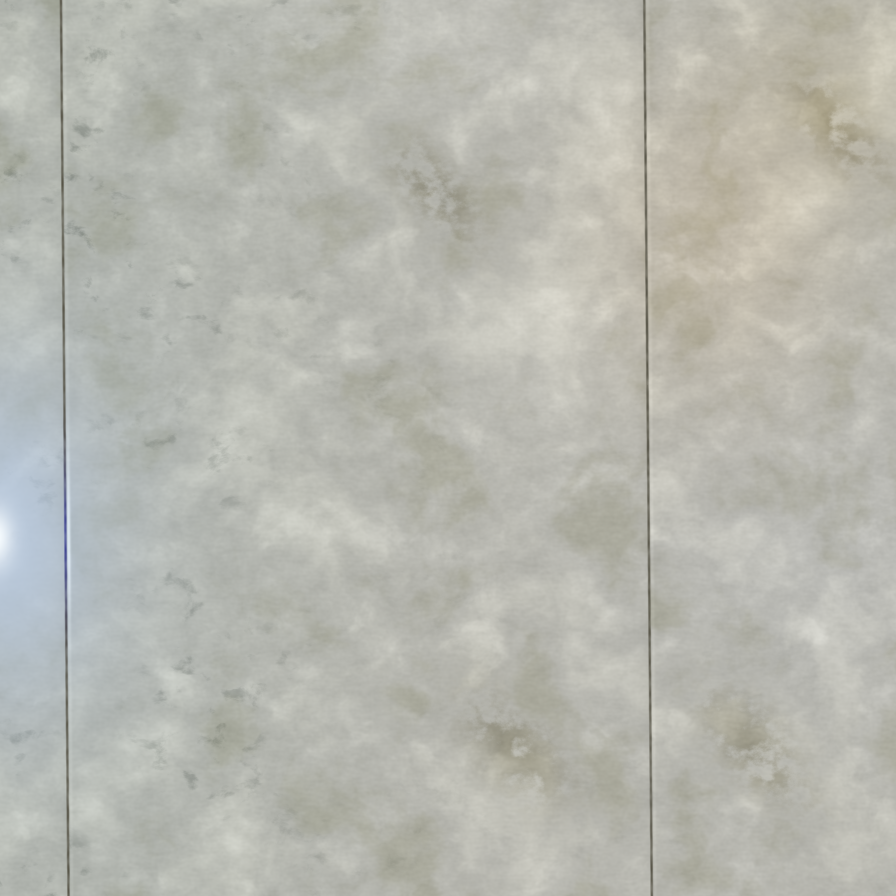
A three.js fragment shader for this texture:

```glsl
varying vec2 vUv;

#define PANEL_WIDTH 0.651
#define SEAM_X 0.0765
#define SEAM_LEAN 0.0085
#define SEAM_HALF 0.0013
#define SEAM_SOFT 0.0011
#define CLOUD_SCALE 5.5
#define FLECK_AMOUNT 0.14
#define STAIN_AMOUNT 0.19
#define GRAIN_AMOUNT 0.017
#define GLOW_CENTER vec2(-0.005, 0.40)

const vec3 STONE = vec3(0.714, 0.713, 0.685);
const vec3 PALE_STONE = vec3(0.766, 0.764, 0.729);
const vec3 DARK_STONE = vec3(0.674, 0.672, 0.620);
const vec3 SEAM_COLOR = vec3(0.35, 0.34, 0.29);
const vec3 SEAM_BLUE = vec3(0.25, 0.27, 0.58);
const vec3 GLOW_BLUE = vec3(0.73, 0.81, 0.92);

vec2 gradientAt(vec2 cell) {
  vec3 h = fract(vec3(cell.xyx) * vec3(0.1031, 0.1030, 0.0973));
  h += dot(h, h.yzx + 33.33);
  float angle = 6.2832 * fract((h.x + h.y) * h.z);
  return vec2(cos(angle), sin(angle));
}

float gradientNoise(vec2 p) {
  vec2 i = floor(p);
  vec2 f = p - i;
  vec2 u = f * f * f * (f * (f * 6.0 - 15.0) + 10.0);
  vec2 e = vec2(1.0, 0.0);
  float low = mix(dot(gradientAt(i), f), dot(gradientAt(i + e), f - e), u.x);
  float high = mix(dot(gradientAt(i + e.yx), f - e.yx),
                   dot(gradientAt(i + 1.0), f - 1.0), u.x);
  return mix(low, high, u.y);
}

float fbm(vec2 p) {
  float sum = 0.0;
  float amplitude = 0.6;
  for (int i = 0; i < 5; i++) {
    sum += amplitude * gradientNoise(p);
    p = mat2(1.6, 1.2, -1.2, 1.6) * p + 17.3;
    amplitude *= 0.56;
  }
  return sum;
}

float spot(vec2 p, vec2 center, vec2 size) {
  vec2 q = (p - center) / size;
  return exp(-dot(q, q));
}

// Ragged diagonal smudges, in pairs across the sheet
float stains(vec2 p, vec2 warp, float ragged) {
  float total = 0.0;
  for (int i = 0; i < 4; i++) {
    float n = float(i);
    float x = 0.485 + 0.09 * mod(n, 2.0) + 0.36 * floor(n / 2.0);
    float y = abs(n - 1.5) > 1.0 ? 0.785 + 0.025 * n : 0.165;
    vec2 q = p - vec2(x, y) + 0.04 * warp;
    q = vec2(dot(q, vec2(0.62, -0.78)), dot(q, vec2(0.78, 0.62)));
    total += spot(q, vec2(0.0), vec2(0.076, 0.034));
  }
  return total * smoothstep(-0.30, 0.26, ragged);
}

void main() {
  vec2 uv = vUv;
  float panelX = (uv.x - SEAM_X + SEAM_LEAN * uv.y) / PANEL_WIDTH;
  float panel = floor(panelX);
  float fromSeam = (panelX - floor(panelX + 0.5)) * PANEL_WIDTH;
  vec2 p = uv + panel * vec2(3.7, 1.9);

  // Clouded cement in broad, middle and small patches
  vec2 warp = vec2(fbm(p * 6.0 + 4.1), fbm(p * 6.0 + 29.7));
  float cloud = fbm(p * CLOUD_SCALE + 0.35 * warp + 8.0);
  float blotch = fbm(p * vec2(14.0, 16.0) + 0.4 * warp + 51.0);
  float detail = fbm(p * vec2(38.0, 46.0) + 12.0);
  float mottle = cloud + 0.40 * blotch;
  vec3 color = mix(STONE, PALE_STONE, smoothstep(-0.06, 0.32, mottle));
  color = mix(color, DARK_STONE, smoothstep(0.04, 0.36, -mottle));
  color += 0.035 * smoothstep(0.10, 0.50, blotch) + 0.038 * blotch + 0.042 * detail;

  // Cool left, warm upper right, and broad pale areas
  float cool = 1.0 - smoothstep(0.05, 0.58, uv.x);
  color += cool * vec3(-0.024, -0.009, -0.007);
  color += spot(uv, vec2(0.80, 0.73), vec2(0.15, 0.19)) * vec3(0.034, 0.008, -0.022);
  color += spot(uv, vec2(0.95, 0.92), vec2(0.16, 0.15)) * vec3(0.012, 0.0, -0.025);
  color += spot(uv, vec2(0.92, 0.38), vec2(0.20, 0.17)) * vec3(0.010, 0.012, 0.022);
  color += 0.038 * spot(uv, vec2(0.62, 0.61), vec2(0.09, 0.08));
  color += 0.036 * spot(uv, vec2(0.46, 0.98), vec2(0.15, 0.10));

  // Stains and short dark flecks, denser on the cool side
  color -= STAIN_AMOUNT * stains(uv, warp, blotch + 0.9 * detail) * vec3(0.85, 0.90, 1.08);
  float flecks = smoothstep(0.11, 0.46, fbm(p * vec2(27.0, 38.0) + 0.7 * warp + 73.0));
  float patches = smoothstep(-0.22, 0.22, gradientNoise(p * 6.5 + 37.0));
  color -= FLECK_AMOUNT * flecks * patches * mix(0.15, 1.0, cool) * vec3(1.0, 0.95, 0.95);

  // Fine brushed grain
  float grain = gradientNoise(p * vec2(90.0, 240.0)) + 0.8 * gradientNoise(p * vec2(210.0, 230.0));
  color += GRAIN_AMOUNT * grain;

  // Reflected light
  float halo = spot(uv, GLOW_CENTER, vec2(0.10, 0.15));
  float haze = spot(uv, GLOW_CENTER, vec2(0.17, 0.24));
  float core = spot(uv, GLOW_CENTER, vec2(0.019, 0.032));
  color += 0.55 * haze * (vec3(0.715, 0.765, 0.815) - color);
  color = mix(color, GLOW_BLUE, 0.65 * halo);
  color = mix(color, vec3(0.97, 0.99, 1.0), core);

  // Panel joints with a pale bevel and uneven shadow
  float seamGlow = spot(uv, vec2(SEAM_X, 0.40), vec2(0.06, 0.08));
  float bevel = exp(-pow((fromSeam - 0.0037) / 0.0020, 2.0));
  color += bevel * (0.035 + 0.14 * seamGlow);
  color -= 0.022 * exp(-abs(fromSeam) / 0.008);
  float wander = 0.0003 * gradientNoise(vec2(uv.y * 60.0, panel));
  float joint = 1.0 - smoothstep(SEAM_HALF - SEAM_SOFT, SEAM_HALF + SEAM_SOFT, abs(fromSeam + wander));
  float wear = 0.84 + 0.35 * gradientNoise(vec2(uv.y * 95.0, floor(panelX + 0.5) * 7.0 + 0.4));
  color = mix(color, mix(SEAM_COLOR, SEAM_BLUE, seamGlow), joint * wear);

  gl_FragColor = vec4(clamp(color, 0.0, 1.0), 1.0);
}
```
